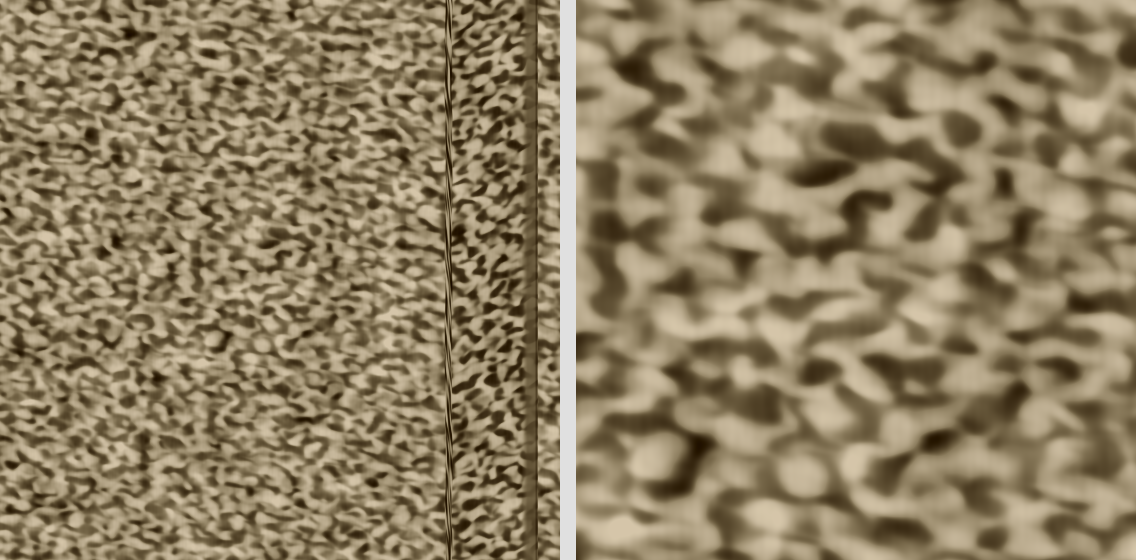
Left, the full canvas; right, a detail of the centre.
Write a WebGL 2 fragment shader that draws this texture.

```glsl
#version 300 es
precision highp float;
// Nubby woven cloth with a twisted seam and a shaded fold near the right side.
// Warped gradient noise forms the raised nubs and dark pits; a soft tone curve
// turns that relief into a brown to cream ramp, changed locally by seam and fold.

#define NUB_CELLS vec2(41.0, 61.0)
#define NUB_WARP 0.22
#define NUB_SHARPNESS 2.9
#define CLOTH_SLANT 0.10
#define FOLD_SLANT -0.22
#define SEAM_X 0.801
#define SEAM_HALF_WIDTH 0.0065
#define FOLD_EDGE_X 0.960
#define FOLD_SHADE_WIDTH 0.030
#define DARK_BROWN vec3(0.24, 0.18, 0.09)
#define LIGHT_CREAM vec3(0.77, 0.71, 0.60)

uniform vec2 u_resolution;
out vec4 fragColor;

// Integer hash giving two values in 0..1
vec2 hash2(ivec2 cell) {
    uvec2 v = uvec2(cell) * 1664525u + 1013904223u;
    v.x += v.y * 1664525u;
    v.y += v.x * 1664525u;
    v ^= v >> 16u;
    v.x += v.y * 1664525u;
    v.y += v.x * 1664525u;
    v ^= v >> 16u;
    return vec2(v & 65535u) / 65535.0;
}

float cornerSlope(ivec2 cell, vec2 offset) {
    vec2 gradient = normalize(hash2(cell) * 2.0 - 0.9999);
    return dot(gradient, offset);
}

float gradientNoise(vec2 p) {
    ivec2 cell = ivec2(floor(p));
    vec2 f = fract(p);
    vec2 s = f * f * f * (f * (f * 6.0 - 15.0) + 10.0);
    float low = mix(cornerSlope(cell, f),
                    cornerSlope(cell + ivec2(1, 0), f - vec2(1, 0)), s.x);
    float high = mix(cornerSlope(cell + ivec2(0, 1), f - vec2(0, 1)),
                     cornerSlope(cell + ivec2(1, 1), f - vec2(1, 1)), s.x);
    return mix(low, high, s.y);
}

// Relief of the nubs: two overlapping layers on a bent, slanted lattice
float nubRelief(vec2 uv, float slant, vec2 scale) {
    vec2 p = vec2(uv.x, uv.y + slant * uv.x) * NUB_CELLS * scale;
    vec2 bend = vec2(gradientNoise(p * 0.9 + 31.7), gradientNoise(p * 0.9 + 77.3));
    p += NUB_WARP * 2.0 * bend;
    vec2 turned = mat2(0.96, 0.28, -0.28, 0.96) * p;
    return gradientNoise(p) + 0.65 * gradientNoise(turned * 1.08 + 140.4);
}

// Rounded light plateaus and pits of varying depth
float reliefTone(float relief, float middle, float contrast, float pitDepth) {
    float curve = tanh(relief * NUB_SHARPNESS * contrast);
    return middle + curve * (curve > 0.0 ? 0.41 : pitDepth);
}

void main() {
    vec2 uv = gl_FragCoord.xy / u_resolution;
    float pixel = 1.0 / u_resolution.x;

    // Slow changes in lightness and pit depth across the cloth
    float patches = gradientNoise(uv * vec2(9.0, 11.0) + 5.3);
    float wear = gradientNoise(uv * vec2(21.0, 26.0) + 60.1);
    float middle = 0.655 + 0.19 * patches + 0.14 * wear;

    // Plain cloth and the tighter, darker cloth of the fold
    float cloth = reliefTone(nubRelief(uv, CLOTH_SLANT, vec2(1.0)),
                             middle, 0.95 + 0.3 * wear, 0.63 - 0.5 * wear);
    float foldCloth = reliefTone(nubRelief(uv + 3.0, FOLD_SLANT, vec2(1.12, 1.0)),
                                 middle - 0.10, 1.4, 0.66);
    float beforeEdge = 1.0 - smoothstep(FOLD_EDGE_X - pixel, FOLD_EDGE_X + pixel, uv.x);
    float inFold = smoothstep(SEAM_X, SEAM_X + 0.006, uv.x) * beforeEdge;
    float tone = mix(cloth, foldCloth, inFold);

    // Fine threads and soft mottling
    tone += 0.04 * gradientNoise(uv * vec2(210.0, 34.0));
    tone += 0.05 * gradientNoise(uv * vec2(105.0, 125.0) + 9.6);

    // Smooth shadow strip ending in a crisp dark crease
    float shade = smoothstep(FOLD_EDGE_X - FOLD_SHADE_WIDTH,
                             FOLD_EDGE_X - 0.55 * FOLD_SHADE_WIDTH, uv.x) * beforeEdge;
    float shadeTone = 0.24 + 0.12 * (tone - 0.5)
                    + 0.20 * gradientNoise(uv * vec2(30.0, 22.0) + 18.2);
    tone = mix(tone, shadeTone, 0.90 * shade);
    float crease = smoothstep(FOLD_EDGE_X - 0.006, FOLD_EDGE_X - 0.001, uv.x) * beforeEdge;
    tone -= 0.24 * crease;

    // Twisted seam: long thin strands leaning across a narrow band
    float sway = 0.003 * gradientNoise(vec2(4.7, uv.y * 13.0));
    float across = uv.x - SEAM_X - sway;
    vec2 strandAt = vec2((across + 0.10 * uv.y) * 250.0, uv.y * 19.0);
    float strands = 0.30 + 0.62 * tanh(4.0 * gradientNoise(strandAt));
    float seam = 1.0 - smoothstep(SEAM_HALF_WIDTH - 0.002, SEAM_HALF_WIDTH + 0.001, abs(across));
    tone = mix(tone, strands, 0.92 * seam);

    // Colour ramp, a little warmer in the middle tones
    tone = clamp(tone, -0.30, 1.12);
    vec3 colour = mix(DARK_BROWN, LIGHT_CREAM, tone);
    colour.b -= 0.08 * max(tone * (1.0 - tone), 0.0);
    fragColor = vec4(clamp(colour, 0.0, 1.0), 1.0);
}
```
